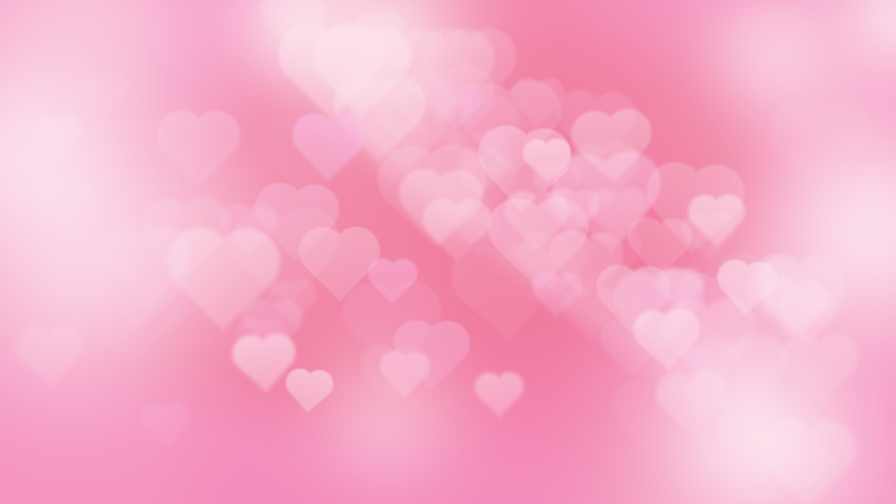
Write a WebGL 2 fragment shader that draws this background.

```glsl
#version 300 es
precision highp float;
// Soft pink backdrop with translucent, out-of-focus hearts.
// Gaussian pools of light and a diagonal beam brighten a rose ground;
// a loop then scatters heart distance fields, half of them along the beam.

#define HEART_COUNT 116
#define HEART_MIN 0.078
#define HEART_MAX 0.185
#define ALPHA_MIN 0.10
#define ALPHA_MAX 0.58
#define EDGE_SOFTNESS 0.006
#define BEAM_STRENGTH 0.24
#define GROUND_LIGHT 0.02
#define SEED 3.7

uniform vec2 u_resolution;
out vec4 fragColor;

const vec3 ROSE   = vec3(0.940, 0.475, 0.615);
const vec3 ORCHID = vec3(0.955, 0.520, 0.715);
const vec3 BLUSH  = vec3(0.988, 0.895, 0.935);
const vec3 LILAC  = vec3(0.975, 0.730, 0.870);

// Light pools: centre x, centre y, radius, strength.
const int POOL_COUNT = 11;
const vec4 POOLS[POOL_COUNT] = vec4[POOL_COUNT](
    vec4(0.07, 0.69, 0.26, 0.80), vec4(0.18, 0.42, 0.25, 0.58),
    vec4(0.60, 0.95, 0.13, 0.72), vec4(0.76, 0.93, 0.17, 0.84),
    vec4(1.73, 0.54, 0.23, 0.82), vec4(1.50, 0.12, 0.22, 0.86),
    vec4(1.54, 0.89, 0.15, 0.58), vec4(1.78, 0.97, 0.13, 0.75),
    vec4(0.77, 0.17, 0.15, 0.42), vec4(0.45, 0.58, 0.20, 0.26),
    vec4(0.20, 0.98, 0.22, 0.42));

float hash(float n) { return fract(sin(n * 12.9898 + SEED) * 43758.547); }

float hash2(vec2 p) { return hash(dot(p, vec2(1.0, 5.713))); }

float noise(vec2 p) {
    vec2 cell = floor(p), f = fract(p);
    f = f * f * (3.0 - 2.0 * f);
    return mix(mix(hash2(cell), hash2(cell + vec2(1, 0)), f.x),
               mix(hash2(cell + vec2(0, 1)), hash2(cell + vec2(1, 1)), f.x), f.y);
}

// Signed distance to a heart with its tip at the origin and height about 1.1.
float heartDistance(vec2 p) {
    p.x = abs(p.x);
    if (p.x + p.y > 1.0) return length(p - vec2(0.25, 0.75)) - 0.35355;
    vec2 toNotch = p - vec2(0.0, 1.0);
    vec2 toSide = p - 0.5 * max(p.x + p.y, 0.0);
    return sqrt(min(dot(toNotch, toNotch), dot(toSide, toSide))) * sign(p.x - p.y);
}

// Ground colour: rose in the middle, orchid outward, lit by pools and a beam.
vec3 backdrop(vec2 p) {
    float shade = 1.0 - GROUND_LIGHT;
    for (int i = 0; i < POOL_COUNT; i++) {
        vec2 d = (p - POOLS[i].xy) / POOLS[i].z;
        shade *= 1.0 - POOLS[i].w * exp(-dot(d, d));
    }
    // Diagonal beam, crisper on its lower left side.
    vec2 along = normalize(vec2(0.80, -0.60));
    vec2 q = p - vec2(1.10, 0.47);
    float across = dot(q, vec2(-along.y, along.x));
    float beam = smoothstep(-0.09, -0.01, across) * (1.0 - smoothstep(-0.01, 0.14, across));
    beam *= 1.0 - smoothstep(0.30, 0.68, abs(dot(q, along)));
    shade *= 1.0 - BEAM_STRENGTH * beam;

    float outward = length((p - vec2(0.98, 0.57)) * vec2(0.85, 1.25));
    float orchid = smoothstep(0.30, 0.85, outward + 0.4 * (noise(p * 3.0) - 0.5));
    float light = 1.0 - shade + 0.12 * (noise(p * 4.0 + 9.0) - 0.4) + 0.07 * orchid;
    return mix(mix(ROSE, ORCHID, orchid), BLUSH, clamp(light, 0.0, 1.0));
}

// Alternate between a wide central scatter and a cluster along the beam.
vec2 heartCenter(float i, float n) {
    float x = fract(i * 0.618034 + 0.1 * hash(n));
    float spread = 0.5 * (hash(n + 1.0) + hash(n + 2.0));
    if (mod(i, 2.0) < 0.5) return vec2(0.06 + 1.68 * x, 0.06 + 0.92 * spread);
    return vec2(0.54 + 1.10 * x, 0.93 - 0.78 * x + 0.5 * (spread - 0.5));
}

// Translucent hearts, more blurred and fainter towards the sides.
vec3 addHearts(vec3 color, vec2 p) {
    for (int i = 0; i < HEART_COUNT; i++) {
        float n = float(i) * 7.0 + 1.0;
        vec2 center = heartCenter(float(i), n);
        float size = mix(HEART_MIN, HEART_MAX, pow(hash(n + 3.0), 1.7));
        float side = smoothstep(0.50, 0.90, abs(center.x - 0.98));

        float tilt = 0.16 * (hash(n + 4.0) - 0.5);
        vec2 local = mat2(cos(tilt), sin(tilt), -sin(tilt), cos(tilt)) * (p - center);
        float dist = heartDistance(local / size + vec2(0.0, 0.55)) * size;
        float blur = EDGE_SOFTNESS * (0.5 + hash(n + 5.0) + 1.4 * side);
        float cover = 1.0 - smoothstep(-blur, blur, dist);

        float alpha = mix(ALPHA_MIN, ALPHA_MAX, pow(hash(n + 6.0), 1.9));
        alpha *= (1.0 - 0.3 * side) * (0.92 + 0.5 * local.y / size);
        vec3 tint = mix(BLUSH, LILAC, smoothstep(0.40, 0.75, hash(n + 0.5)));
        // Lilac hearts never darken the light pools beneath them.
        color = mix(color, max(color, tint), cover * alpha);
    }
    return color;
}

void main() {
    vec2 p = gl_FragCoord.xy / u_resolution.y;
    fragColor = vec4(addHearts(backdrop(p), p), 1.0);
}
```
